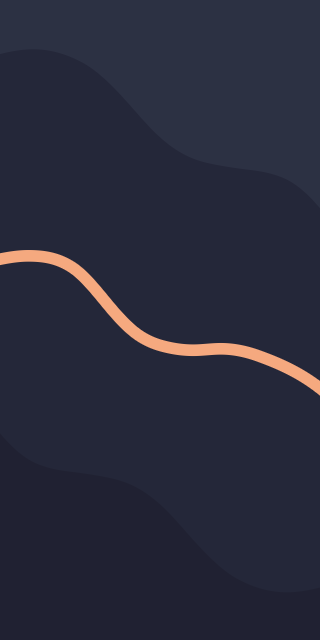
This background is drawn by a WebGL 1 fragment shader. Its source:

```glsl
precision highp float;

uniform vec2 u_resolution;

#define UPPER_COLOR vec3(0.174, 0.191, 0.264)
#define BASE_COLOR vec3(0.141, 0.153, 0.222)
#define LOWER_COLOR vec3(0.126, 0.130, 0.196)
#define RIBBON_COLOR vec3(0.961, 0.663, 0.498)
#define RIBBON_HALF_WIDTH 0.0182
#define LOWER_DROP 0.005

// Cubic Hermite span; knots hold (x, height, slope), result is (height, slope).
// The previous value is kept while x lies before the span.
vec2 span(vec2 previous, float x, vec3 a, vec3 b) {
  if (x < a.x) return previous;
  float w = b.x - a.x;
  float t = (x - a.x) / w;
  float rise = b.y - a.y;
  float c1 = a.z * w;
  float c2 = 3.0 * rise - (2.0 * a.z + b.z) * w;
  float c3 = (a.z + b.z) * w - 2.0 * rise;
  float height = a.y + t * (c1 + t * (c2 + t * c3));
  float slope = (c1 + t * (2.0 * c2 + 3.0 * t * c3)) / w;
  return vec2(height, slope);
}

// Edge of the upper wave
vec2 waveCurve(float x) {
  vec3 k0 = vec3(0.000, 1.831, 0.25);
  vec3 k1 = vec3(0.104, 1.846, 0.0);
  vec3 k2 = vec3(0.260, 1.803, -0.55);
  vec3 k3 = vec3(0.391, 1.688, -1.1);
  vec3 k4 = vec3(0.479, 1.591, -1.0);
  vec3 k5 = vec3(0.560, 1.526, -0.6);
  vec3 k6 = vec3(0.651, 1.490, -0.22);
  vec3 k7 = vec3(0.781, 1.469, -0.12);
  vec3 k8 = vec3(0.885, 1.444, -0.42);
  vec3 k9 = vec3(1.000, 1.349, -1.2);
  vec2 c = span(k0.yz, x, k0, k1);
  c = span(c, x, k1, k2);
  c = span(c, x, k2, k3);
  c = span(c, x, k3, k4);
  c = span(c, x, k4, k5);
  c = span(c, x, k5, k6);
  c = span(c, x, k6, k7);
  c = span(c, x, k7, k8);
  return span(c, x, k8, k9);
}

// Centre line of the ribbon
vec2 ribbonCurve(float x) {
  vec3 k0 = vec3(0.000, 1.190, 0.2);
  vec3 k1 = vec3(0.0885, 1.2005, 0.0);
  vec3 k2 = vec3(0.229, 1.1615, -0.7);
  vec3 k3 = vec3(0.333, 1.053, -1.2);
  vec3 k4 = vec3(0.419, 0.9635, -0.8);
  vec3 k5 = vec3(0.507, 0.919, -0.27);
  vec3 k6 = vec3(0.604, 0.9055, 0.0);
  vec3 k7 = vec3(0.690, 0.910, 0.0);
  vec3 k8 = vec3(0.807, 0.888, -0.36);
  vec3 k9 = vec3(1.000, 0.7865, -0.78);
  vec2 c = span(k0.yz, x, k0, k1);
  c = span(c, x, k1, k2);
  c = span(c, x, k2, k3);
  c = span(c, x, k3, k4);
  c = span(c, x, k4, k5);
  c = span(c, x, k5, k6);
  c = span(c, x, k6, k7);
  c = span(c, x, k7, k8);
  return span(c, x, k8, k9);
}

// Signed distance to a curve, positive above it
float curveDistance(float y, vec2 curve) {
  return (y - curve.x) / sqrt(1.0 + curve.y * curve.y);
}

// Antialiased coverage of the positive side
float coverage(float d, float pixel) {
  return clamp(d / pixel + 0.5, 0.0, 1.0);
}

void main() {
  vec2 p = gl_FragCoord.xy / u_resolution * vec2(1.0, 2.0);
  float pixel = 1.0 / u_resolution.x;

  // Upper wave, and the lower one as its half-turn
  float upper = curveDistance(p.y, waveCurve(p.x));
  float lower = curveDistance(2.0 - LOWER_DROP - p.y, waveCurve(1.0 - p.x));
  vec3 color = mix(BASE_COLOR, UPPER_COLOR, coverage(upper, pixel));
  color = mix(color, LOWER_COLOR, coverage(lower, pixel));

  // Ribbon of constant thickness
  float ribbon = RIBBON_HALF_WIDTH - abs(curveDistance(p.y, ribbonCurve(p.x)));
  color = mix(color, RIBBON_COLOR, coverage(ribbon, pixel));

  gl_FragColor = vec4(color, 1.0);
}
```
